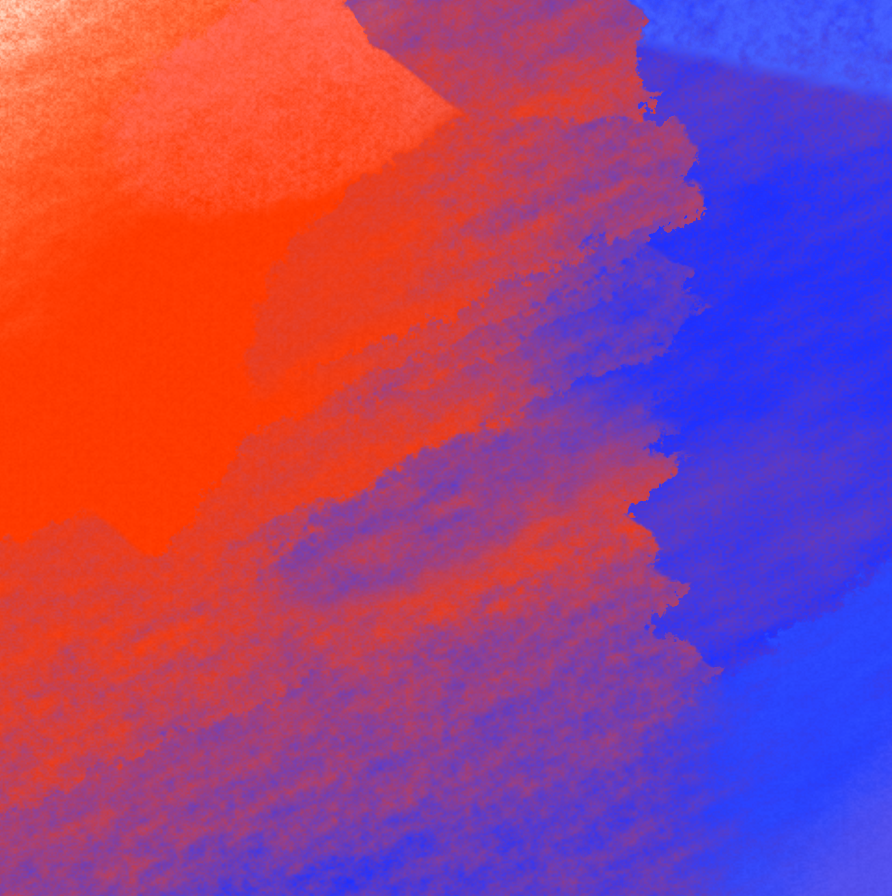
Give the GLSL for this background, as a Shadertoy shader.

```glsl
float hash(vec2 p) {
    return fract(sin(dot(p, vec2(127.1, 311.7))) * 43758.5453);
}

float noise(vec2 p) {
    vec2 i = floor(p), f = fract(p);
    f = f * f * (3.0 - 2.0 * f);
    return mix(mix(hash(i), hash(i + vec2(1, 0)), f.x),
               mix(hash(i + vec2(0, 1)), hash(i + vec2(1, 1)), f.x), f.y);
}

float fbm(vec2 p) {
    float sum = 0.0, amp = 0.5;
    for (int i = 0; i < 5; i++) {
        sum += amp * noise(p);
        p = mat2(1.6, 1.2, -1.2, 1.6) * p + 7.3;
        amp *= 0.5;
    }
    return sum;
}

float edge(float d, float softness) {
    return smoothstep(-softness, softness, d);
}

// Soft band around a centre
float band(float x, float centre, float width) {
    float d = (x - centre) / width;
    return exp(-d * d);
}

// Brush mark: crisp upper side, fading below
float streak(float d, float fade) {
    return edge(d, 0.005) * exp(-max(d, 0.0) / fade);
}

// Soft ellipse tilted along the brush direction
float daub(vec2 p, vec2 centre, vec2 radius, float softness) {
    p = mat2(0.91, 0.41, -0.41, 0.91) * (p - centre);
    return edge(1.0 - length(p / radius), softness);
}

void mainImage(out vec4 fragColor, in vec2 fragCoord) {
    vec2 uv = fragCoord / iResolution.xy;
    vec2 p = vec2(uv.x, 1.0 - uv.y);

    // Bristle texture runs up to the right; grain is isotropic
    vec2 stroke = vec2(p.x * 0.91 - p.y * 0.41, p.x * 0.41 + p.y * 0.91);
    float bristle = fbm(stroke * vec2(4.0, 26.0)) - 0.48;
    float scratch = fbm(stroke * vec2(22.0, 65.0) + 5.0) - 0.48;
    float rough = fbm(p * 30.0 + 3.0) - 0.48;
    float fine = fbm(p * 120.0 + 11.0) - 0.48;
    float grain = noise(p * 480.0) + noise(p * 260.0 + 9.0) - 1.0;
    p += vec2(0.026, 0.02) * rough + vec2(0.022, 0.018) * fine + 0.012 * scratch + 0.003 * grain;
    float across = p.y + 0.45 * p.x;

    // Warm to cool wash: 0 is orange, 1 is blue
    float cool = edge(across - 0.61 - 0.09 * band(p.x, 0.18, 0.055), 0.006)
               * (0.14 + 0.56 * smoothstep(0.66, 1.23, across));
    float upper = 1.0 - smoothstep(0.42, 0.58, p.y);
    cool += 0.42 * smoothstep(0.38, 0.78, p.x) * upper;

    // Red overlay with a curved left side
    float lift = min(p.y - 0.39, 0.0) / 0.26;
    float overlay = edge(p.x - 0.28 - 0.24 * lift * lift, 0.008)
                  * (1.0 - smoothstep(0.54, 0.59, across));
    cool += 0.10 * overlay;

    // Slab along the top
    float slabBase = 0.01 + 0.085 * smoothstep(0.40, 0.55, p.x)
                   + 0.04 * smoothstep(0.39, 0.42, p.x);
    float slab = edge(slabBase - p.y, 0.004) * edge(p.x - 0.385, 0.006);
    cool = mix(cool, 0.47 - 1.6 * max(p.y, 0.0), slab);

    // Dark and light streaks
    float middle = smoothstep(0.30, 0.45, p.x) * (1.0 - smoothstep(0.68, 0.80, p.x));
    cool += 0.27 * streak(across - 0.577, 0.035) * middle;
    cool += 0.12 * streak(across - 0.64, 0.02) * middle;
    cool += 0.22 * daub(p, vec2(0.72, 0.37), vec2(0.13, 0.12), 0.5);
    cool += 0.17 * streak(across - 0.722, 0.03) * smoothstep(0.22, 0.34, p.x);
    cool = mix(cool, 0.56, 0.8 * daub(p, vec2(0.49, 0.575), vec2(0.20, 0.065), 0.14));
    cool -= 0.10 * band(across, 0.895, 0.03) * smoothstep(0.36, 0.5, p.x);
    cool += 0.14 * streak(across - 0.915, 0.03) * (1.0 - smoothstep(0.3, 0.45, p.x));
    cool += 0.12 * smoothstep(0.88, 1.0, p.y) * band(p.x, 0.36, 0.2);
    cool += (0.22 * bristle + 0.30 * scratch + 0.22 * fine) * smoothstep(0.02, 0.25, cool);

    // Scalloped border of the blue field, dissolving at the bottom
    float border = 0.665 + 0.06 * smoothstep(0.06, 0.14, p.y)
                 - 0.03 * smoothstep(0.36, 0.44, p.y)
                 + 0.05 * smoothstep(0.62, 0.75, p.y)
                 + 0.05 * abs(sin(3.14159 * (p.y + 0.02) / 0.145))
                 + 0.05 * (noise(vec2(p.x * 12.0, across * 48.0)) - 0.4);
    float low = smoothstep(0.74, 0.84, p.y);
    border = mix(border, 0.80, low);
    float field = edge(p.x - border, mix(0.005 + 0.04 * band(p.y, 0.43, 0.05), 0.14, low));
    float blue = 0.97 - 0.17 * band(p.y, 0.12, 0.09)
               - 0.15 * daub(p, vec2(0.84, 0.60), vec2(0.24, 0.12), 0.5)
               - 0.12 * smoothstep(0.85, 1.0, p.y) + 0.15 * bristle + 0.16 * scratch;
    cool = mix(cool, blue, field);
    cool += 0.11 * grain * smoothstep(0.02, 0.3, cool);
    cool = clamp(cool, 0.0, 1.0);
    vec3 color = mix(vec3(1.0, 0.225, 0.0), vec3(0.12, 0.185, 1.0), cool);
    color += vec3(0.15, 0.18, 0.10) * cool * (1.0 - cool);

    // Pale blue corners
    float topPale = edge(0.045 + 0.22 * (p.x - 0.7) - p.y, 0.012) * field;
    float lowPale = edge(p.y - 0.765 + 0.65 * (p.x - 0.795), 0.008) * smoothstep(0.72, 0.88, p.x);
    color = mix(color, vec3(0.27, 0.37, 1.0), clamp(topPale * (0.85 + rough + fine), 0.0, 1.0));
    color = mix(color, vec3(0.17, 0.28, 1.0), lowPale * (0.8 + 0.7 * scratch));
    color = mix(color, vec3(0.36, 0.32, 0.92), 0.8 * smoothstep(1.78, 1.95, p.x + p.y));

    // Pale warm corner and pink wash
    float corner = 0.75 * p.x + 0.9 * p.y + 0.10 * bristle + 0.08 * scratch;
    float pale = 0.50 * (1.0 - smoothstep(-0.02, 0.12, corner))
               + 0.40 * (1.0 - smoothstep(0.08, 0.38, corner));
    pale *= 1.0 + 0.35 * grain + 0.6 * fine;
    color = mix(color, vec3(1.0, 0.80, 0.70), clamp(pale, 0.0, 1.0));
    float pink = daub(p, vec2(0.34, 0.10), vec2(0.23, 0.115), 0.09) * (1.0 - slab) * (1.0 - overlay);
    pink *= 0.85 - 2.4 * p.y + 0.4 * rough + 0.5 * fine + 0.2 * grain;
    color = mix(color, vec3(1.0, 0.40, 0.34), clamp(pink, 0.0, 1.0));

    fragColor = vec4(clamp(color + 0.02 * grain, 0.0, 1.0), 1.0);
}
```
